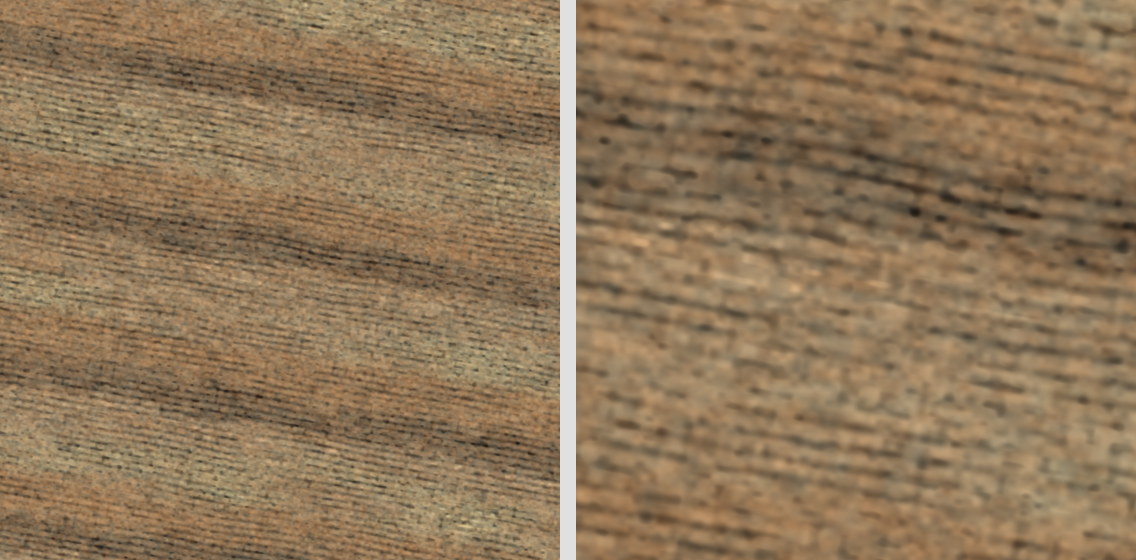
Left, the full canvas; right, a detail of the centre.
Reproduce this texture procedurally as a WebGL 2 fragment shader.

```glsl
#version 300 es
precision highp float;

uniform vec2 u_resolution;
out vec4 fragColor;

const float TAU = 6.2831853;

// Layout, in canvas units
const float SLOPE = 0.176;         // fall of the rows from left to right
const float ROW_COUNT = 76.0;      // fine furrows per canvas height
const float BAND_PERIOD = 0.291;   // spacing of the dark bands
const float BAND_ORIGIN = 0.935;   // height of the top band at the left edge

// Strength of the parts
const float FURROW_DEPTH = 0.25;
const float SPECK_DEPTH = 0.34;
const float GRAIN_DEPTH = 0.36;
const float STREAK_DEPTH = 0.15;
const float GLINT_GAIN = 0.17;
const float CLUMP_DEPTH = 0.15;

// Soil and straw
const vec3 CLAY = vec3(0.626, 0.497, 0.358);
const vec3 STRAW = vec3(0.634, 0.535, 0.408);
const vec3 PALE_OLIVE = vec3(0.645, 0.575, 0.435);
const vec3 DARK_EARTH = vec3(0.530, 0.437, 0.330);
const vec3 TINT_AXIS = vec3(0.032, -0.010, -0.032);

float hash(vec2 cell) {
    uvec2 q = uvec2(ivec2(cell)) * uvec2(1597334673u, 3812015801u);
    uint n = (q.x ^ q.y) * 1597334673u;
    n = (n ^ (n >> 15)) * 2246822519u;
    n ^= n >> 13;
    return float(n >> 8) / 16777216.0;
}

float noise(vec2 p) {
    vec2 cell = floor(p);
    vec2 f = fract(p);
    f = f * f * (3.0 - 2.0 * f);
    float low = mix(hash(cell), hash(cell + vec2(1, 0)), f.x);
    float high = mix(hash(cell + vec2(0, 1)), hash(cell + vec2(1, 1)), f.x);
    return mix(low, high, f.y);
}

float fbm(vec2 p) {
    float sum = 0.0;
    float weight = 0.5;
    for (int i = 0; i < 4; i++) {
        sum += weight * noise(p);
        p = p * 2.03 + 17.3;
        weight *= 0.5;
    }
    return sum / 0.9375;
}

// Soft bump of the given half width around a centre on a repeating 0..1 axis
float cyclicBump(float phase, float centre, float halfWidth) {
    float d = abs(fract(phase - centre + 0.5) - 0.5);
    return 1.0 - smoothstep(halfWidth * 0.5, halfWidth * 1.5, d);
}

void main() {
    vec2 uv = gl_FragCoord.xy / u_resolution;
    vec2 p = vec2(uv.x - SLOPE * uv.y, uv.y + SLOPE * uv.x);

    // Broad bands, counted downwards, with ragged edges
    float ragged = 0.13 * (fbm(p * vec2(6.0, 24.0)) - 0.5)
                 + 0.05 * (noise(p * vec2(60.0, 110.0)) - 0.5);
    float phase = (BAND_ORIGIN - p.y) / BAND_PERIOD + ragged;
    float patches = fbm(p * vec2(5.0, 18.0) + 31.0);
    float band = cyclicBump(phase, 0.0, 0.105) * mix(0.7, 1.15, patches);
    float olive = cyclicBump(phase, 0.46, 0.17) * smoothstep(0.25, 0.75, patches);
    float clay = cyclicBump(phase, 0.78, 0.16);
    clay = max(clay, 0.6 * smoothstep(0.48, 0.75, fbm(p * vec2(4.0, 34.0) + 73.0)));

    vec3 color = mix(STRAW, CLAY, clay);
    color = mix(color, PALE_OLIVE, olive);
    color = mix(color, DARK_EARTH, min(band, 1.0));

    // Fine furrows, fading in and out along their length
    float rowPhase = p.y * ROW_COUNT + 0.6 * noise(p * vec2(8.0, 14.0));
    float furrow = pow(0.5 - 0.5 * cos(TAU * rowPhase), 1.5);
    float rowFade = smoothstep(0.2, 0.8, noise(p * vec2(9.0, 38.0) + 9.0));
    rowFade *= mix(0.5, 1.3, noise(p * vec2(80.0, 76.0) + 5.0));
    rowFade = clamp(rowFade + 0.3 * band, 0.15, 1.0);

    // Crumbs, short streaks and soft shadow specks
    float grain = 0.6 * noise(p * vec2(140.0, 170.0) + 3.0)
                + 0.4 * noise(p.yx * vec2(250.0, 215.0) + 400.0);
    float streak = noise(p * vec2(32.0, 155.0) + 51.0);
    float speckField = noise(p * vec2(125.0, 180.0) + 87.0);
    float speck = smoothstep(0.50, 1.08, speckField + 0.20 * (furrow - 0.5));
    float speckAmount = 0.6 + 0.4 * max(olive, band);

    float shade = 1.0 - FURROW_DEPTH * furrow * rowFade;
    shade -= SPECK_DEPTH * speck * speckAmount;
    shade += GRAIN_DEPTH * (grain - 0.5) + STREAK_DEPTH * (streak - 0.5);

    // Dark clumps inside the bands, bright stubble beside them
    float clump = smoothstep(0.48, 0.80, fbm(p * vec2(30.0, 56.0) + 12.0));
    shade -= CLUMP_DEPTH * clump * band;
    float stubble = max(cyclicBump(phase, 0.19, 0.06), olive);
    float glint = smoothstep(0.55, 0.95, noise(p * vec2(75.0, 165.0) + 140.0));
    shade += GLINT_GAIN * glint * stubble * (1.0 - furrow);

    // Drift between reddish and greenish crumbs
    float tint = 1.3 * (noise(p * vec2(90.0, 140.0) + 200.0) - 0.5)
               + 0.7 * (fbm(p * vec2(8.0, 32.0) + 60.0) - 0.5);
    color = color * shade + TINT_AXIS * tint;
    fragColor = vec4(clamp(color, 0.0, 1.0), 1.0);
}
```
